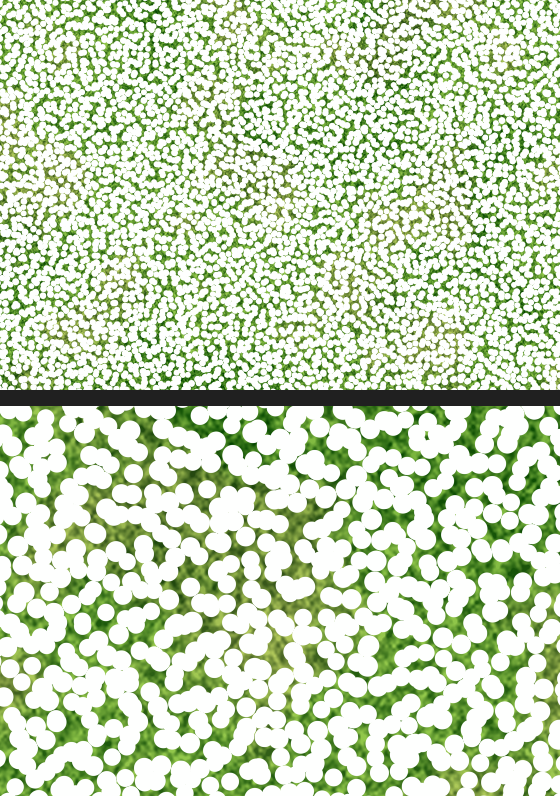
Top: the whole. Bottom: its middle third, enlarged.
This texture is drawn by a WebGL 2 fragment shader. Its source:

```glsl
#version 300 es
precision highp float;

uniform vec2 u_resolution;
out vec4 fragColor;

const float DOT_ROWS = 64.0;
const float GRAIN_SCALE = 250.0;

float hash(vec2 p, float seed) {
  vec3 q = fract(vec3(p.xyx) * 0.1031 + seed * 0.137);
  q += dot(q, q.yzx + 33.33);
  return fract((q.x + q.y) * q.z);
}

float valueNoise(vec2 p, float seed) {
  vec2 cell = floor(p);
  vec2 f = fract(p);
  f = f * f * (3.0 - 2.0 * f);
  float low = mix(hash(cell, seed), hash(cell + vec2(1, 0), seed), f.x);
  float high = mix(hash(cell + vec2(0, 1), seed), hash(cell + vec2(1, 1), seed), f.x);
  return mix(low, high, f.y);
}

float fbm(vec2 p, float seed) {
  float sum = 0.0;
  float weight = 0.5;
  for (int i = 0; i < 4; i++) {
    sum += weight * valueNoise(p, seed + float(i));
    p = mat2(1.6, 1.2, -1.2, 1.6) * p;
    weight *= 0.5;
  }
  return sum / 0.9375;
}

vec2 rotate(vec2 p, float angle) {
  float c = cos(angle);
  float s = sin(angle);
  return vec2(c * p.x - s * p.y, s * p.x + c * p.y);
}

// Signed distance to the nearest scattered disc, in cell units
float scatteredDiscs(vec2 p, float seed) {
  vec2 cell = floor(p);
  float nearest = 10.0;
  for (int y = -2; y <= 2; y++) {
    for (int x = -2; x <= 2; x++) {
      vec2 id = cell + vec2(x, y);
      vec2 center = id + vec2(hash(id, seed), hash(id, seed + 1.0));
      float radius = mix(0.47, 0.58, hash(id, seed + 2.0));
      nearest = min(nearest, length(p - center) - radius);
    }
  }
  return nearest;
}

// Short blades in two crossing directions over a finer speckle
float grassGrain(vec2 p, float scale) {
  float bladesA = valueNoise(rotate(p, 0.7) * scale * vec2(1.2, 0.5), 11.0);
  float bladesB = valueNoise(rotate(p, -0.5) * scale * vec2(1.2, 0.5), 12.0);
  float speckle = valueNoise(p * scale * 1.3, 13.0);
  float blend = 0.35 * (bladesA + bladesB) + 0.3 * speckle;
  return clamp(0.5 + (blend - 0.5) * 1.9, 0.0, 1.0);
}

vec3 grassColor(vec2 p) {
  vec3 shade = vec3(0.14, 0.37, 0.06);
  vec3 sunlit = vec3(0.57, 0.78, 0.29);
  vec3 color = mix(shade, sunlit, grassGrain(p, GRAIN_SCALE));

  // Broad lush and dry areas
  float dryness = smoothstep(0.48, 0.75, fbm(p * 7.0, 21.0));
  float lushness = smoothstep(0.45, 0.75, fbm(p * 5.0, 31.0));
  color += dryness * vec3(0.13, 0.01, 0.07);
  color -= lushness * vec3(0.13, 0.10, 0.07);
  return clamp(color, 0.0, 1.0);
}

void main() {
  vec2 p = gl_FragCoord.xy / u_resolution.y;
  float pixel = DOT_ROWS / u_resolution.y;

  float edge = scatteredDiscs(p * DOT_ROWS + 7.3, 3.0);
  float disc = 1.0 - smoothstep(-0.65 * pixel, 0.65 * pixel, edge);

  vec3 discColor = vec3(0.995, 1.0, 0.995);
  fragColor = vec4(mix(grassColor(p), discColor, disc), 1.0);
}
```
